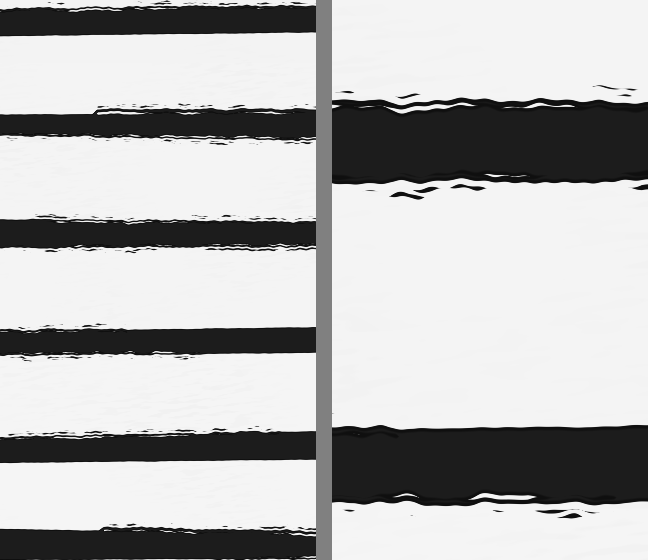
Left: the whole. Right: its middle third, enlarged.
Write a Shadertoy shader that draws this pattern.

```glsl
// Six dry-brushed black ink stripes with ragged edges on faintly smudged white paper.

const int STRIPES = 6;
const float PITCH = 0.1875;
const float FIRST_CENTRE = 0.9622;

// Edge heights about each stripe's centre: top left, top right, bottom left, bottom right.
const vec4 EDGES[STRIPES] = vec4[STRIPES](
    vec4(0.021, 0.027, -0.027, -0.020), vec4(0.021, 0.023, -0.016, -0.025),
    vec4(0.021, 0.017, -0.030, -0.027), vec4(0.009, 0.016, -0.034, -0.030),
    vec4(0.006, 0.018, -0.039, -0.033), vec4(0.031, 0.021, -0.025, -0.022));

// Dry spans across the width: top start, top end, bottom start, bottom end.
const vec4 DRY_SPANS[STRIPES] = vec4[STRIPES](
    vec4(-0.1, 1.1, 2.0, 2.1), vec4(0.3, 1.1, -0.1, 1.1),
    vec4(0.1, 1.1, -0.1, 1.1), vec4(-0.1, 0.42, -0.1, 0.65),
    vec4(-0.1, 0.9, 2.0, 2.1), vec4(0.32, 1.1, 0.68, 1.1));

// How far the bristles split apart along each top edge.
const float SPLAY[STRIPES] = float[STRIPES](0.2, 0.9, 0.05, 0.2, 0.15, 0.7);

float hash(vec2 p) {
    vec3 q = fract(p.xyx * vec3(0.1031, 0.103, 0.0973));
    q += dot(q, q.yzx + 33.33);
    return fract((q.x + q.y) * q.z);
}

float cornerSlope(vec2 cell, vec2 offset) {
    float angle = 6.2832 * hash(cell);
    return dot(vec2(cos(angle), sin(angle)), offset);
}

float gradientNoise(vec2 p) {
    vec2 i = floor(p), f = fract(p);
    vec2 w = f * f * f * (f * (f * 6.0 - 15.0) + 10.0);
    vec2 e = vec2(1.0, 0.0);
    float low = mix(cornerSlope(i, f), cornerSlope(i + e, f - e), w.x);
    float high = mix(cornerSlope(i + e.yx, f - e.yx), cornerSlope(i + 1.0, f - 1.0), w.x);
    return mix(low, high, w.y);
}

float span(float u, vec2 range) {
    return smoothstep(range.x - 0.01, range.x + 0.01, u)
         * (1.0 - smoothstep(range.y - 0.02, range.y + 0.02, u));
}

// Broken line along depth zero; positive inside its dashes.
float dashes(float depth, float along, float seed, float halfWidth, float cover) {
    float n = gradientNoise(vec2(along, seed))
            + 0.5 * gradientNoise(vec2(along * 2.7, seed + 5.3))
            + 0.8 * gradientNoise(vec2(along * 0.17, seed + 9.1));
    return halfWidth * clamp(3.5 * n + cover, -2.5, 1.0) - abs(depth);
}

// Signed ink depth for one edge, with bare streaks inside and flecks outside.
float edgeInk(float depth, float x, float u, vec2 dryRange, float splay, float seed) {
    float dry = span(u, dryRange);
    float ragged = gradientNoise(vec2(x * 24.0, seed))
                 + 0.8 * gradientNoise(vec2(x * 85.0, seed + 3.7));
    depth += 0.009 * splay * dry + mix(0.0009, 0.0034, dry) * ragged;

    float absent = 0.05 * (1.0 - dry);
    float bare = dashes(depth - 0.0035 - 0.004 * splay, x * mix(24.0, 6.0, splay),
                        seed + 11.3, 0.0012 + 0.001 * splay, mix(-0.8, 0.8, splay)) - absent;
    float ink = min(depth, -bare);
    for (int row = 0; row < 2; row++) {
        float r = float(row);
        float fleck = dashes(depth + 0.0045 + 0.0038 * r, x * 32.0,
                             seed + 17.9 + 4.3 * r, 0.0015, -0.35 - 0.9 * r);
        ink = max(ink, fleck - absent);
    }
    return ink;
}

float stripeInk(vec2 p, float u, int index) {
    float y = p.y - FIRST_CENTRE + PITCH * float(index);
    vec4 edge = EDGES[index], dry = DRY_SPANS[index];
    float seed = 31.37 * float(index) + 2.4;
    float top = edgeInk(mix(edge.x, edge.y, u) - y, p.x, u, dry.xy, SPLAY[index], seed);
    float bottom = edgeInk(y - mix(edge.z, edge.w, u), p.x, u, dry.zw, 0.08, seed + 57.2);
    return min(top, bottom);
}

// Pale slanted smears gathered in loose patches.
float paperTone(vec2 p) {
    vec2 q = vec2(p.x, p.y - 0.1 * p.x);
    float smear = gradientNoise(q * vec2(22.0, 150.0))
                + 0.5 * gradientNoise(q * vec2(60.0, 260.0) + 7.7);
    float patches = smoothstep(-0.3, 0.4, gradientNoise(p * vec2(4.0, 6.0) + 3.1));
    return 0.962 - 0.008 * p.y - 0.013 * patches * smoothstep(0.05, 0.3, smear);
}

void mainImage(out vec4 fragColor, in vec2 fragCoord) {
    vec2 p = fragCoord / iResolution.y;
    float u = fragCoord.x / iResolution.x;
    float pixel = 1.0 / iResolution.y;

    float ink = -1.0;
    for (int i = 0; i < STRIPES; i++) ink = max(ink, stripeInk(p, u, i));

    // Ink pools slightly darker at its rim.
    float inkTone = mix(0.06, 0.11, smoothstep(0.0012, 0.0028, ink));
    float coverage = smoothstep(-0.6 * pixel, 0.6 * pixel, ink);
    fragColor = vec4(vec3(mix(paperTone(p), inkTone, coverage)), 1.0);
}
```
